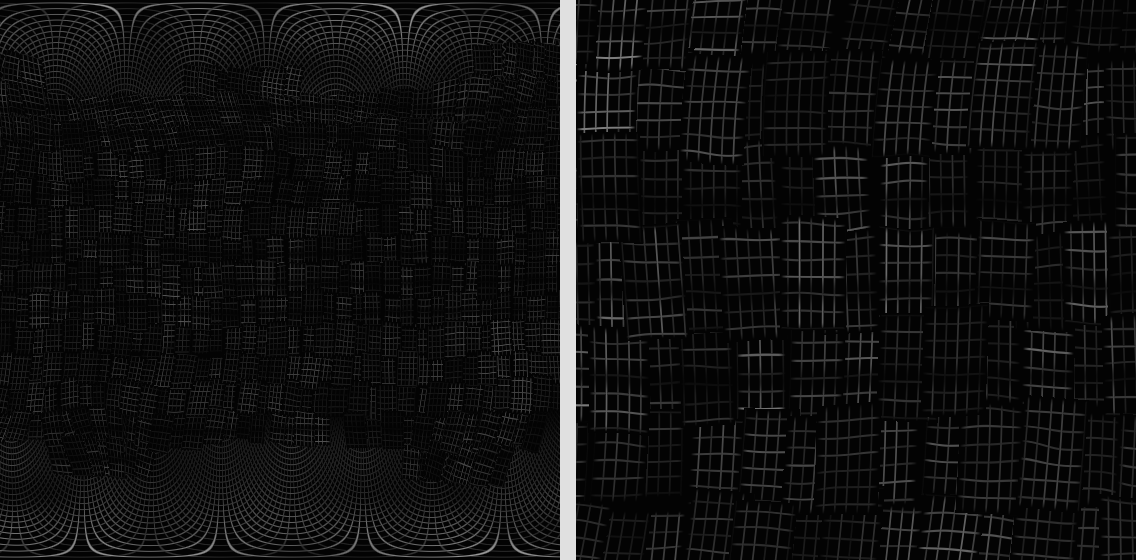
Left: the whole. Right: its middle third, enlarged.
Give the GLSL for this pattern, as a Shadertoy shader.

```glsl
float hash(vec2 p) {
    vec3 q = fract(p.xyx * 0.1031);
    q += dot(q, q.yzx + 33.33);
    return fract((q.x + q.y) * q.z);
}

float noise(vec2 p) {
    vec2 i = floor(p), f = fract(p);
    f = f * f * (3.0 - 2.0 * f);
    return mix(mix(hash(i), hash(i + vec2(1, 0)), f.x),
               mix(hash(i + vec2(0, 1)), hash(i + vec2(1, 1)), f.x), f.y);
}

mat2 rotation(float a) {
    return mat2(cos(a), sin(a), -sin(a), cos(a));
}

// Box-filtered line on every integer of x
float line(float x, float width, float pixel) {
    float d = abs(fract(x - 0.5) - 0.5);
    pixel = max(pixel, 0.0001);
    float covered = min(d + 0.5 * pixel, 0.5 * width) - max(d - 0.5 * pixel, -0.5 * width);
    return clamp(covered / pixel, 0.0, 1.0);
}

// Overlapping mesh scraps; x is brightness, y is coverage
vec2 patches(vec2 uv, float pixel) {
    vec2 count = vec2(35, 19);
    float away = abs(uv.y - 0.5) * 2.0;
    vec2 bend = vec2(noise(uv * 7.0), noise(uv * 7.0 + 31.0)) - 0.5;
    vec2 p = uv + bend * (0.008 + 0.07 * away * away);
    p.y += 0.003 * (noise(uv * 45.0) - 0.5);
    vec2 cell = floor(p * count);
    vec2 result = vec2(0);
    float top = -1.0;

    for (int j = -1; j <= 1; j++)
    for (int i = -1; i <= 1; i++) {
        vec2 id = cell + vec2(i, j);
        float seed = hash(id + 71.0);
        vec2 jitter = vec2(hash(id + 13.0), hash(id + 29.0)) - 0.5;
        vec2 centre = (id + 0.5 + jitter * vec2(0.4, 0.2)) / count;
        float lat = abs(centre.y - 0.5) * 2.0;
        float poleGap = 0.5 * (1.0 - lat);
        float capEdge = (centre.y > 0.5 ? 0.08 : 0.12) + 0.13 * noise(id * 0.23 + 5.0);
        if (poleGap < capEdge) continue;

        float tilt = (noise(id * 0.22) - 0.5) * lat * lat * 2.2 + 0.08 * jitter.x;
        vec2 q = rotation(tilt) * (p - centre);
        vec2 extent = (0.5 + vec2(0.2, 0.14) * seed) / count;
        vec2 rim = extent - abs(q);
        float edge = min(rim.x, rim.y);
        if (edge < 0.0 || seed < top) continue;
        top = seed;

        vec2 g = q * vec2(144, 98) + jitter * 3.0;
        vec2 wear = vec2(hash(vec2(floor(g.x + 0.5), seed * 91.0)),
                         hash(vec2(floor(g.y + 0.5), seed * 57.0)));
        float upright = line(g.x, 0.15, 144.0 * pixel) * (0.35 + 0.8 * wear.x);
        float level = line(g.y, 0.12, 98.0 * pixel) * (0.4 + 0.8 * wear.y);
        float tone = 0.3 + 0.7 * hash(id + 47.0);
        tone *= 0.65 + 0.5 * noise(uv * vec2(9, 14));
        float shade = 0.2 + 0.8 * smoothstep(0.0, 0.005, edge);
        result = vec2(max(upright, level) * tone * shade, smoothstep(0.0, 0.002, edge));
    }
    return result;
}

// Square mesh around each pole, unrolled into four arches
float cap(vec2 uv) {
    bool upper = uv.y > 0.5;
    float r = upper ? 1.0 - uv.y : uv.y;
    float angle = 12.56637 * (uv.x - (upper ? 0.1 : 0.273));
    angle += 0.15 * (noise(uv * vec2(5, 3)) - 0.5);
    float radius = r + 0.008 * (noise(uv * 8.0) - 0.5) * smoothstep(0.0, 0.1, r);
    vec2 g = radius * 96.0 * vec2(cos(angle), sin(angle)) + 0.5;
    vec2 pixel = fwidth(g);
    float arches = line(g.x, 0.15, pixel.x);
    float ribs = line(g.y, 0.12, pixel.y) * mix(0.4, 0.9, smoothstep(0.02, 0.08, r));
    float tone = mix(1.35, 0.75, smoothstep(0.0, 0.17, r));
    tone *= 0.55 + 0.6 * noise(uv * vec2(11, 17) + 3.0);
    return max(arches, ribs) * tone * smoothstep(0.29, 0.2, r);
}

void mainImage(out vec4 fragColor, in vec2 fragCoord) {
    vec2 uv = fragCoord / iResolution.xy;
    float pixel = 1.0 / iResolution.y;
    float poles = cap(uv);
    vec2 scraps = patches(uv, pixel);
    float light = mix(poles, scraps.x, scraps.y);

    // Dark seams between some bands
    float band = uv.y * 19.0 + 0.5 * (noise(uv * vec2(5, 2)) - 0.5);
    float seam = smoothstep(0.2, 0.0, abs(fract(band) - 0.5)) * step(0.55, hash(vec2(floor(band), 8.0)));
    light *= 1.0 - 0.6 * seam * scraps.y;

    fragColor = vec4(vec3(0.01 + 0.4 * light), 1.0);
}
```
